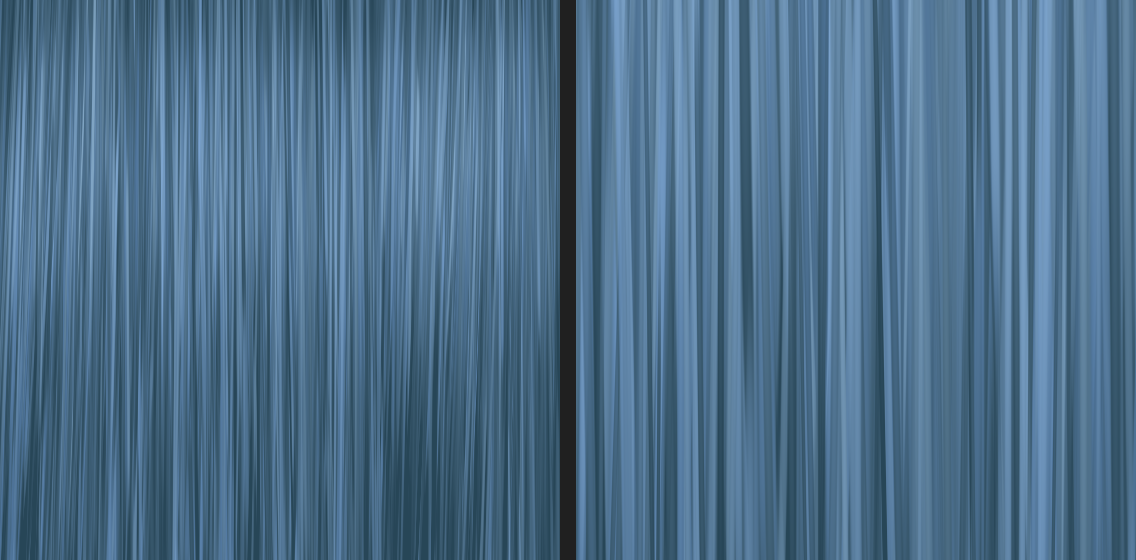
Left, the full canvas; right, a detail of the centre.
Give the GLSL for this texture, as a WebGL 2 fragment shader.

```glsl
#version 300 es
precision highp float;
// Long, straight blue fibres hanging in a dense curtain.
// Layers of jittered, slightly leaning strands are stacked from coarse to fine,
// then lit by a soft horizontal sheen and mapped to a slate-blue ramp.

uniform vec2 u_resolution;
out vec4 fragColor;

const int   LAYERS       = 9;
const float COARSE_COUNT = 38.0;   // strands across, first layer
const float FINE_COUNT   = 150.0;  // strands across, last layer
const float LEAN_CELLS   = 5.5;    // sideways drift of a strand, in cells
const float FAN          = 0.075;  // shared lean of neighbouring strands
const float TONE_RANGE   = 1.16;   // contrast between strands
const float MEAN_TONE    = 0.43;
const float LOCK_TONE    = 0.19;   // contrast between locks
const float SHEEN_HEIGHT = 0.70;
const vec3  SHADOW = vec3(0.168, 0.288, 0.360);
const vec3  LIGHT  = vec3(0.455, 0.597, 0.718);
const vec3  BLUE_SHIFT = vec3(-0.016, 0.000, 0.055);

float hash(vec2 p) {
    return fract(sin(dot(p, vec2(127.1, 311.7))) * 43758.5);
}

float noise(vec2 p) {
    vec2 i = floor(p), f = fract(p);
    f = f * f * (3.0 - 2.0 * f);
    return mix(mix(hash(i), hash(i + vec2(1, 0)), f.x),
               mix(hash(i + vec2(0, 1)), hash(i + vec2(1, 1)), f.x), f.y);
}

// Lays one strand over the fibre below; fibre holds tone and blueness.
vec2 layStrand(vec2 fibre, vec2 p, float id, float layer, float count, float pixel) {
    vec2 key = vec2(id, layer * 17.0);
    float offset  = hash(key + 0.13);
    float lean    = hash(key + 1.37) - 0.5;
    float bend    = hash(key + 2.71) - 0.5;
    float middle  = hash(key + 3.19);
    float reach   = mix(0.25, 0.85, hash(key + 4.53));
    float tone    = hash(key + 5.77);
    float blue    = hash(key + 6.11);
    float opacity = mix(0.4, 1.0, hash(key + 7.43));

    // The axis drifts and bows; both ends taper and fade.
    float drift = LEAN_CELLS * lean * (p.y - 0.5) + 0.25 * bend * sin(p.y * 4.0 + blue * 6.28);
    float axis = (id + offset + drift) / count;
    float ends = 1.0 - smoothstep(reach * 0.55, reach, abs(p.y - middle));
    float halfWidth = mix(0.14, 0.40, hash(key + 8.29)) / count * mix(0.4, 1.0, ends);
    float distanceToAxis = abs(p.x - axis);
    float soft = max(pixel * 0.8, halfWidth * 0.3);
    float cover = 1.0 - smoothstep(halfWidth - soft, halfWidth + soft, distanceToAxis);

    // A round section is darker toward its sides.
    float side = min(distanceToAxis / halfWidth, 1.0);
    float shaded = MEAN_TONE + TONE_RANGE * (tone - 0.5) + 0.07 - 0.18 * side * side;
    return mix(fibre, vec2(shaded, blue), cover * ends * opacity);
}

// Broad light across the curtain: bright band above the middle, dim below.
float sheen(vec2 p) {
    float wave = 0.16 * (noise(vec2(p.x * 9.0, 3.0)) - 0.5);
    float d = p.y - SHEEN_HEIGHT - wave;
    float band = exp(-d * d / 0.06);
    float topShade = smoothstep(0.86, 1.0, p.y);
    float lowRight = smoothstep(0.3, 1.0, p.x) * (1.0 - smoothstep(0.0, 0.5, p.y));
    return 0.31 * band - 0.09 - 0.08 * topShade - 0.12 * lowRight;
}

void main() {
    vec2 p = gl_FragCoord.xy / u_resolution;
    float pixel = 1.0 / u_resolution.x;

    // Neighbouring strands share a gentle lean.
    vec2 q = p;
    float sharedLean = noise(vec2(p.x * 5.0, 7.5)) - 0.5 - 0.4 * (1.0 - smoothstep(0.0, 0.3, p.x));
    q.x += FAN * sharedLean * (p.y - 0.3);

    // Fine undercoat seen between strands.
    float under = noise(vec2(q.x * 210.0, q.y * 1.5));
    vec2 fibre = vec2(MEAN_TONE - 0.15 + 0.5 * (under - 0.5), 0.3);

    for (int i = 0; i < LAYERS; i++) {
        float layer = float(i);
        float count = mix(COARSE_COUNT, FINE_COUNT, layer / float(LAYERS - 1));
        float cell = floor(q.x * count);
        for (int k = -3; k <= 3; k++) {
            fibre = layStrand(fibre, q, cell + float(k), layer, count, pixel);
        }
    }

    // Locks: wide soft groups that vary in brightness.
    float locks = noise(vec2(q.x * 13.0, q.y * 1.6)) + noise(vec2(q.x * 31.0, q.y * 2.3 + 9.0)) - 1.0;
    float tone = fibre.x + sheen(p) + LOCK_TONE * locks;

    // Blueness grows toward the lower left and fades in the shadows.
    float blueness = fibre.y * 1.2 - 0.3 + 0.35 * (1.0 - p.y) * (1.0 - 0.5 * p.x);
    blueness *= smoothstep(0.1, 0.6, tone);
    vec3 color = mix(SHADOW, LIGHT, clamp(tone, -0.05, 1.15)) + BLUE_SHIFT * blueness;
    fragColor = vec4(color, 1.0);
}
```
